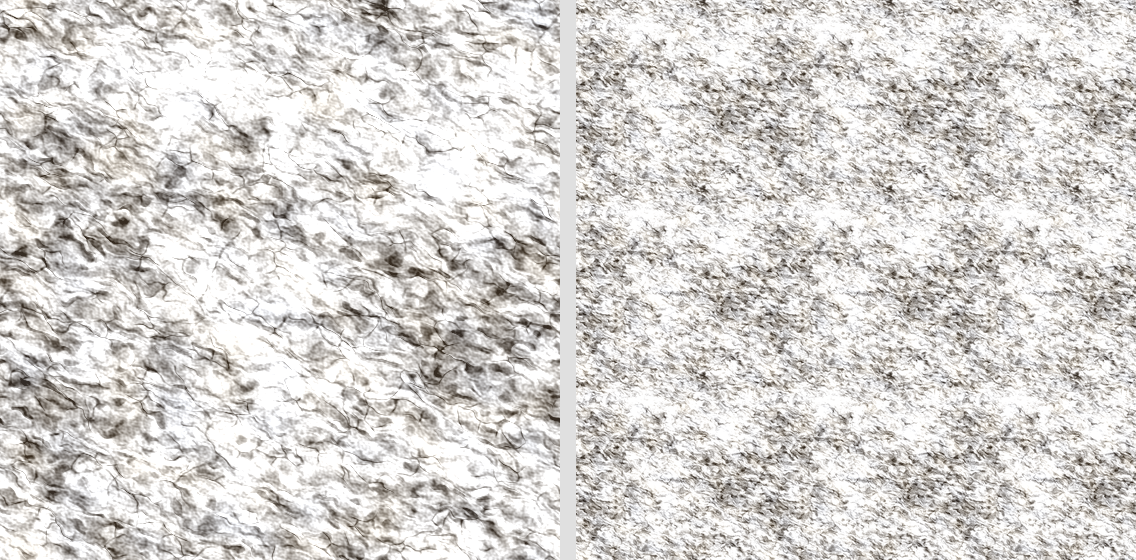
Left: one tile. Right: repeated 3 by 3.
Give the GLSL for this texture, as a Shadertoy shader.

```glsl
#define LEVEL 0.855
#define CONTRAST 0.215
#define DARK_STONE vec3(0.39, 0.36, 0.33)
#define PALE_STONE vec3(0.97, 0.963, 0.957)
#define WARP 0.005
#define STREAKS 0.42
#define FLAKES 1.1
#define CRACKS 1.5
#define PLATES 0.7
#define GRAIN 0.24
#define TAU 6.2831853

vec2 hash2(vec2 p, float seed) {
    vec3 h = fract((p.xyx + seed * 17.31) * vec3(0.1031, 0.1030, 0.0973));
    h += dot(h, h.yzx + 33.33);
    return fract((h.xx + h.yz) * h.zy);
}

// Wraps a sheared lattice: one step across the tile also climbs by shear cells
vec2 wrapCell(vec2 cell, vec2 count, float shear) {
    float turns = floor((cell.x + 0.5) / count.x);
    cell -= turns * vec2(count.x, shear);
    cell.y -= count.y * floor((cell.y + 0.5) / count.y);
    return cell;
}

vec2 latticePoint(vec2 uv, vec2 count, float shear) {
    return uv * count + vec2(0.0, shear * uv.x);
}

float slope(vec2 cell, vec2 offset, vec2 count, float shear, float seed) {
    float angle = TAU * hash2(wrapCell(cell, count, shear), seed).x;
    return dot(vec2(cos(angle), sin(angle)), offset);
}

// Tiling gradient noise, scaled to a standard deviation near one
float noise(vec2 uv, vec2 count, float shear, float seed) {
    vec2 p = latticePoint(uv, count, shear);
    vec2 i = floor(p), f = p - i, e = vec2(1.0, 0.0);
    vec2 w = f * f * (3.0 - 2.0 * f);
    float low = mix(slope(i, f, count, shear, seed),
                    slope(i + e.xy, f - e.xy, count, shear, seed), w.x);
    float high = mix(slope(i + e.yx, f - e.yx, count, shear, seed),
                     slope(i + e.xx, f - e.xx, count, shear, seed), w.x);
    return 4.7 * mix(low, high, w.y);
}

// Tiling cellular noise: x is the gap to the cell border, y a tone per cell
vec2 cellular(vec2 uv, vec2 count, float shear, float seed) {
    vec2 p = latticePoint(uv, count, shear);
    vec2 i = floor(p);
    float nearest = 9.0, second = 9.0, tone = 0.0;
    for (int y = -1; y <= 1; y++)
    for (int x = -1; x <= 1; x++) {
        vec2 cell = i + vec2(x, y);
        vec2 rnd = hash2(wrapCell(cell, count, shear), seed);
        float d = length(cell + rnd - p);
        if (d < nearest) {
            second = nearest;
            nearest = d;
            tone = fract(rnd.x * 7.0 + rnd.y * 13.0);
        } else {
            second = min(second, d);
        }
    }
    return vec2(second - nearest, tone);
}

void mainImage(out vec4 fragColor, in vec2 fragCoord) {
    vec2 uv = fragCoord / iResolution.xy;

    // Ragged outlines
    vec2 p = uv + WARP * vec2(noise(uv, vec2(13, 17), 4.0, 1.0), noise(uv, vec2(13, 17), 4.0, 2.0));
    p += 0.35 * WARP * vec2(noise(uv, vec2(47, 61), 0.0, 3.0), noise(uv, vec2(47, 61), 0.0, 4.0));

    // Broad grey clouds
    float cloud = -0.2 * (cos(TAU * (uv.x - 0.9)) + cos(TAU * (uv.y - 0.38)));
    cloud += 0.3 * noise(p, vec2(3, 5), 1.0, 5.0) + 0.26 * noise(p, vec2(7, 12), 3.0, 6.0);

    // Slanted streaks at three sizes, then fine grain
    float stone = cloud;
    stone += STREAKS * 0.9 * noise(p, vec2(15, 34), 11.0, 7.0);
    stone += STREAKS * noise(p, vec2(31, 72), 27.0, 8.0);
    stone += STREAKS * 0.85 * noise(p, vec2(66, 150), 62.0, 9.0);
    stone += GRAIN * noise(uv, vec2(190, 230), 40.0, 10.0);

    // Faceted plates
    vec2 plate = cellular(p, vec2(6, 9), 2.0, 11.0);
    stone += PLATES * (plate.y - 0.5) * smoothstep(0.0, 0.08, plate.x);

    // Dark flakes, denser inside the clouds
    float flake = smoothstep(0.4, 1.5, noise(p, vec2(36, 78), 25.0, 12.0));
    stone -= FLAKES * flake * clamp(1.0 - 0.6 * cloud, 0.4, 1.8);

    // Broken hairline cracks and a few long ledges
    float crack = 1.0 - smoothstep(0.0, 0.15, cellular(p, vec2(24, 36), 11.0, 13.0).x);
    float broken = smoothstep(-0.1, 0.9, noise(uv, vec2(17, 21), 5.0, 14.0));
    float ledge = 1.0 - smoothstep(0.0, 0.045, plate.x);
    float exposed = smoothstep(0.1, 0.9, noise(uv, vec2(7, 8), 2.0, 15.0));
    stone -= CRACKS * max(crack * broken, 0.8 * ledge * exposed);

    // Tone and faint warm tint
    float light = clamp(LEVEL + CONTRAST * (stone + 0.29), 0.17, 1.02);
    vec3 color = mix(DARK_STONE, PALE_STONE, (light - DARK_STONE.g) / (PALE_STONE.g - DARK_STONE.g));
    color += vec3(0.005, 0.0, -0.009) * noise(p, vec2(11, 15), 4.0, 16.0);
    fragColor = vec4(clamp(color, 0.0, 1.0), 1.0);
}
```
